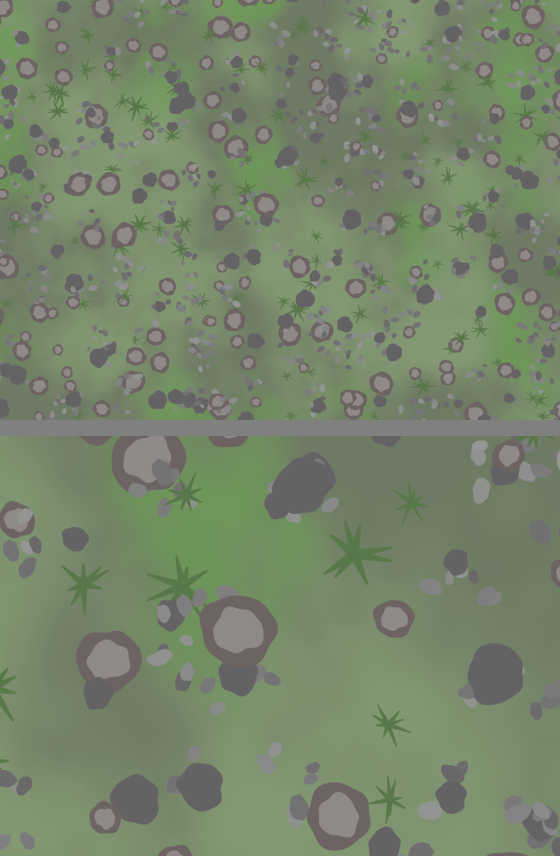
Top: the whole. Bottom: its middle third, enlarged.
This texture is drawn by a Shadertoy shader. Its source:

```glsl
// Mossy ground seen from above, strewn with rimmed rocks, dark stones, pebbles and grass tufts.
#define CELL 0.1
#define LAYERS 3
#define ROCK_SIZE 0.021
#define STONE_SIZE 0.0165
#define PEBBLE_SIZE 0.0075
#define TUFT_SIZE 0.023
#define MOSS_SCALE 5.5
#define MOSS_DARK vec3(0.43, 0.48, 0.39)
#define MOSS_LIGHT vec3(0.51, 0.60, 0.45)
#define MOSS_LUSH vec3(0.43, 0.60, 0.34)
#define GRASS vec3(0.35, 0.47, 0.29)

const float TAU = 6.2831853;

float hash(vec2 p) {
    return fract(sin(dot(p, vec2(127.1, 311.7))) * 43758.5453);
}

vec2 hash2(vec2 p) {
    return vec2(hash(p), hash(p + 57.3));
}

float noise(vec2 p) {
    vec2 i = floor(p), f = fract(p);
    f = f * f * f * (f * (f * 6.0 - 15.0) + 10.0);
    vec2 e = vec2(0.0, 1.0);
    return mix(mix(hash(i), hash(i + e.yx), f.x),
               mix(hash(i + e.xy), hash(i + e.yy), f.x), f.y);
}

float fbm(vec2 p) {
    float sum = 0.0, weight = 0.53;
    for (int i = 0; i < 4; i++) {
        sum += weight * noise(p);
        p = mat2(1.6, 1.2, -1.2, 1.6) * p + 7.7;
        weight *= 0.5;
    }
    return sum;
}

vec2 rotate(vec2 p, float a) {
    float c = cos(a), s = sin(a);
    return vec2(c * p.x + s * p.y, c * p.y - s * p.x);
}

// Coverage of a shape from its signed distance
float cover(float d) {
    float soft = 0.8 / iResolution.y;
    return 1.0 - smoothstep(-soft, soft, d);
}

// Rounded lump with an uneven outline
float lump(vec2 p, float radius, float seed, float rough) {
    float a = atan(p.y, p.x);
    float wobble = cos(2.0 * a + seed * 40.0) + cos(3.0 * a + seed * 71.0)
                 + 0.8 * cos(5.0 * a + seed * 93.0) + 0.5 * cos(7.0 * a + seed * 57.0);
    return length(p) - radius * (1.0 + rough * wobble);
}

// Star of tapering blades
float tuft(vec2 p, float size, vec2 id) {
    float d = 1.0;
    for (int i = 0; i < 8; i++) {
        vec2 h = hash2(id + float(i) * 3.17);
        vec2 q = rotate(p, (float(i) + 0.8 * h.x) * TAU / 8.0);
        float reach = size * mix(0.55, 1.15, h.y);
        float t = clamp(q.x / reach, 0.0, 1.0);
        float blade = length(q - vec2(t * reach, 0.0)) - size * 0.13 * (1.0 - 0.75 * t);
        d = min(d, blade);
    }
    return d;
}

// Loose group of oval pebbles in mixed greys
vec3 pebbles(vec3 col, vec2 p, vec2 id, int count) {
    for (int i = 0; i < count; i++) {
        vec2 key = id + float(i) * 5.31;
        vec2 place = hash2(key), form = hash2(key + 19.7);
        vec2 q = p - rotate(vec2(0.012 + 0.02 * place.x, 0.0), place.y * TAU);
        q = rotate(q, form.x * TAU) * vec2(0.85, 1.25);
        float d = lump(q, PEBBLE_SIZE * mix(0.6, 1.25, form.y), place.x, 0.04);
        vec3 grey = mix(vec3(0.41, 0.40, 0.41), vec3(0.58, 0.59, 0.58), hash(key + 8.9));
        col = mix(col, grey, cover(d));
    }
    return col;
}

// One scattered item; its kind is chosen at random
vec3 item(vec3 col, vec2 p, vec2 id) {
    float kind = hash(id + 31.4), seed = hash(id + 12.6);
    float size = mix(0.6, 1.4, pow(hash(id + 4.2), 1.3));
    if (kind < 0.26) {
        float r = ROCK_SIZE * size;
        col = mix(col, vec3(0.43, 0.39, 0.39), cover(lump(p, r, seed, 0.04)));
        return mix(col, vec3(0.56, 0.54, 0.53), cover(lump(p, r * 0.64, seed + 0.3, 0.06)));
    }
    if (kind < 0.52) {
        if (seed > 0.4) col = pebbles(col, p, id, 3);
        float d = lump(p, STONE_SIZE * size, seed, 0.05);
        return mix(col, vec3(0.395, 0.385, 0.395), cover(d));
    }
    if (kind < 0.76) return pebbles(col, p, id, 6);
    return mix(col, GRASS, cover(tuft(p, TUFT_SIZE * size, id)));
}

void mainImage(out vec4 fragColor, in vec2 fragCoord) {
    vec2 uv = fragCoord / iResolution.y;

    // Blurred moss
    float shade = fbm(uv * MOSS_SCALE);
    float lush = fbm(uv * MOSS_SCALE * 0.9 + 41.0);
    vec3 col = mix(MOSS_DARK, MOSS_LIGHT, smoothstep(0.22, 0.78, shade));
    col = mix(col, MOSS_LUSH, 0.85 * smoothstep(0.5, 0.82, lush));

    // Scattered items, layer over layer
    for (int layer = 0; layer < LAYERS; layer++) {
        vec2 grid = uv / CELL + float(layer) * vec2(17.37, 29.61);
        for (int y = -1; y <= 1; y++)
        for (int x = -1; x <= 1; x++) {
            vec2 id = floor(grid) + vec2(x, y);
            vec2 p = (grid - id - hash2(id)) * CELL;
            col = item(col, p, id);
        }
    }
    fragColor = vec4(col, 1.0);
}
```
